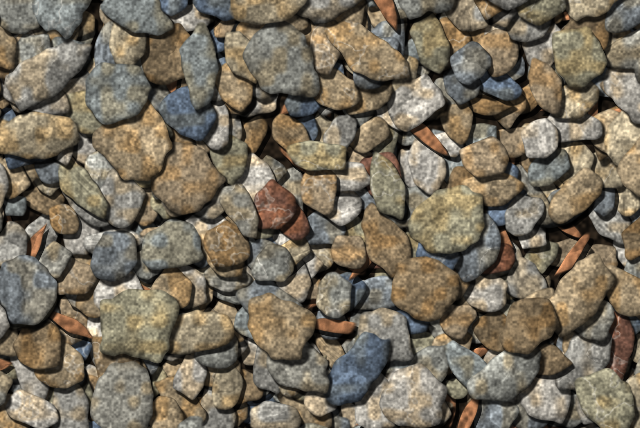
A WebGL 2 fragment shader for this texture:

```glsl
#version 300 es
precision highp float;

uniform vec2 u_resolution;
out vec4 fragColor;

const float TAU = 6.2831853;
const vec3 SUN = vec3(-0.42, 0.52, 0.74);
const vec3 SOIL = vec3(0.13, 0.105, 0.08);
const vec3 LEAF = vec3(0.62, 0.43, 0.30);
const vec3 QUARTZ = vec3(0.78, 0.76, 0.72);
const vec3 ROCKS[12] = vec3[12](
    vec3(0.57, 0.56, 0.53), vec3(0.52, 0.52, 0.49), vec3(0.51, 0.53, 0.52),
    vec3(0.64, 0.59, 0.49), vec3(0.62, 0.55, 0.44), vec3(0.71, 0.69, 0.65),
    vec3(0.51, 0.44, 0.34), vec3(0.46, 0.48, 0.49), vec3(0.56, 0.54, 0.45),
    vec3(0.60, 0.53, 0.43), vec3(0.67, 0.65, 0.61), vec3(0.54, 0.53, 0.49));

vec3 hash3(vec2 p) {
    vec3 h = fract(p.xyx * vec3(0.1031, 0.1030, 0.0973));
    h += dot(h, h.yxz + 33.33);
    return fract((h.xxy + h.yzz) * h.zyx);
}

float noise(vec2 p) {
    vec2 i = floor(p), f = fract(p);
    f = f * f * (3.0 - 2.0 * f);
    return mix(mix(hash3(i).x, hash3(i + vec2(1, 0)).x, f.x),
               mix(hash3(i + vec2(0, 1)).x, hash3(i + 1.0).x, f.x), f.y);
}

float fbm(vec2 p) {
    float sum = 0.0, amp = 0.5;
    for (int i = 0; i < 4; i++) {
        sum += amp * noise(p);
        p = mat2(1.6, 1.2, -1.2, 1.6) * p + 7.3;
        amp *= 0.5;
    }
    return sum;
}

// Rounded convex polygon: x is 1 on the outline, yz is the gradient
vec3 gauge(vec2 q, vec2 seed, float power) {
    float sum = 1e-6;
    vec2 grad = vec2(0.0);
    for (int k = 0; k < 7; k++) {
        vec3 h = hash3(seed + float(k) * 3.7);
        float angle = (float(k) + 0.7 * h.x) * TAU / 7.0;
        vec2 n = vec2(cos(angle), sin(angle)) / mix(0.82, 1.14, h.y);
        float g = max(dot(q, n), 0.0);
        float w = pow(g + 1e-5, power - 1.0);
        sum += w * g;
        grad += w * n;
    }
    float f = pow(sum, 1.0 / power);
    return vec3(f, grad * pow(f, 1.0 - power));
}

// Mineral colour with mottling, bands, veins and fine grain
vec3 rockColour(vec2 p, vec2 q, vec3 pick, vec2 seed) {
    vec3 base = ROCKS[int(pick.x * 11.99)];
    base = mix(base, vec3(0.49, 0.35, 0.29), step(0.98, pick.y));
    base = mix(base, vec3(0.37, 0.42, 0.48), step(pick.y, 0.05));
    float mottle = fbm(p * 40.0 + seed);
    float bands = noise(q * vec2(1.5, 9.0) + seed);
    float vein = 1.0 - smoothstep(0.0, 0.04, abs(fbm(p * 18.0 + seed * 1.7) - 0.48));
    base *= 0.93 + 0.14 * pick.z;
    base *= 0.80 + 0.43 * mottle;
    base *= 1.0 + 0.28 * (bands - 0.5) * step(0.6, pick.z);
    base = mix(base, base * vec3(1.07, 0.99, 0.87), smoothstep(0.4, 0.8, noise(p * 32.0 - seed)));
    base = mix(base, QUARTZ, 0.4 * vein * step(0.75, fract(pick.z * 7.0)));
    float grain = noise(p * 190.0) + 0.6 * noise(p * 110.0 + 5.0) - 0.8;
    return base * (1.0 + 0.42 * grain);
}

// One scattered layer; upper left stones are drawn last and shade the others
vec3 stoneLayer(vec3 colour, vec2 p, float cell, float radius, float density,
                float leafShare, float seed, float pixel) {
    vec2 home = floor(p / cell);
    vec2 warp = (vec2(noise(p * 38.0), noise(p * 38.0 + 19.0)) - 0.5) * 0.17;
    for (int j = -1; j <= 1; j++)
    for (int i = 1; i >= -1; i--) {
        vec2 id = home + vec2(i, j) + seed;
        vec3 place = hash3(id), form = hash3(id + 71.3), pick = hash3(id + 137.9);
        if (place.z > density) continue;
        vec2 centre = (id - seed + 0.5 + (place.xy - 0.5) * 0.6) * cell;
        vec2 local = p - centre;
        if (length(local) > 2.2 * radius) continue;

        // Size, stretch and turn
        bool leaf = fract(pick.z * 13.0) < leafShare;
        float size = radius * (leaf ? 0.62 : mix(0.80, 1.16, form.x));
        float stretch = leaf ? 2.0 : mix(1.0, 1.42, form.y);
        vec2 axes = size * vec2(stretch, 1.0 / stretch);
        float turn = (form.z - 0.5) * TAU * 0.5;
        mat2 spin = mat2(cos(turn), -sin(turn), sin(turn), cos(turn));
        float power = mix(6.0, 18.0, fract(form.x * 9.0));

        // Crisp shadow on the stones beneath
        vec2 drop = vec2(0.0075, -0.0105);
        float shade = gauge(spin * (local - drop) / axes + warp, id, power).x;
        colour *= mix(0.24, 1.0, smoothstep(0.95, 1.06, shade));

        // Sunlit body
        vec2 q = spin * local / axes + warp;
        vec3 body = gauge(q, id, power);
        float soft = 0.7 * pixel / axes.y;
        float cover = 1.0 - smoothstep(1.0 - soft, 1.0 + soft, body.x);
        if (cover <= 0.0) continue;
        vec2 slope = normalize(transpose(spin) * (body.yz / axes) + 1e-5);
        vec3 normal = normalize(vec3(slope * pow(body.x, 5.0) * 0.72, 1.0));
        float relief = fbm(p * 52.0 + id) - fbm((p + SUN.xy * 0.007) * 52.0 + id);
        float light = dot(normal, SUN) + 0.62 * relief;

        // Broken face on the rougher stones
        float crease = dot(q, form.xy - 0.5) + 0.35 * (noise(p * 45.0 + id) - 0.5);
        light += 0.2 * (smoothstep(-0.03, 0.03, crease) - 0.5) * step(0.5, form.z);

        vec3 rock = leaf ? LEAF * (0.7 + 0.6 * noise(p * 90.0)) : rockColour(p, q, pick, id);
        rock *= 0.24 + 1.02 * max(light, 0.0);
        rock *= mix(1.0, 0.72, smoothstep(0.88, 1.02, body.x));
        colour = mix(colour, rock, cover);
    }
    return colour;
}

void main() {
    vec2 p = gl_FragCoord.xy / u_resolution.y;
    float pixel = 1.0 / u_resolution.y;
    vec3 colour = SOIL * (0.4 + 1.2 * noise(p * 110.0));
    // Small stones below, large stones on top
    colour = stoneLayer(colour, p, 0.072, 0.043, 1.00, 0.08, 11.0, pixel);
    colour = stoneLayer(colour, p, 0.093, 0.050, 0.88, 0.08, 53.0, pixel);
    colour = stoneLayer(colour, p, 0.118, 0.058, 0.75, 0.03, 97.0, pixel);
    colour = stoneLayer(colour, p, 0.185, 0.079, 0.55, 0.00, 151.0, pixel);
    fragColor = vec4(clamp(colour, 0.0, 1.0), 1.0);
}
```
